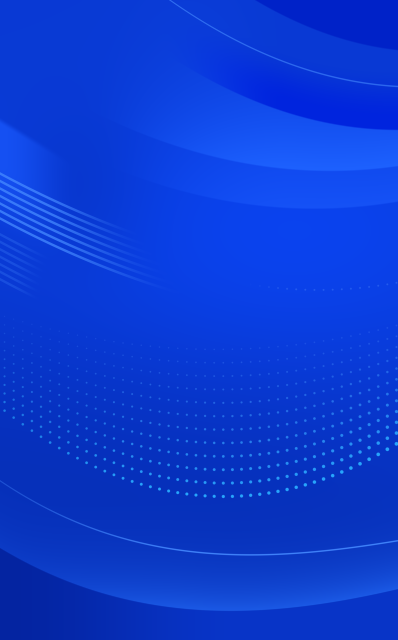
A WebGL 1 fragment shader for this background:

```glsl
precision highp float;

uniform vec2 u_resolution;

// Colours
const vec3 TOP_BLUE = vec3(0.035, 0.225, 0.83);
const vec3 LOW_BLUE = vec3(0.02, 0.18, 0.72);
const vec3 GLOW_BLUE = vec3(0.04, 0.27, 0.96);
const vec3 DARK_BAND = vec3(0.0, 0.14, 0.87);
const vec3 CORNER_BLUE = vec3(0.0, 0.13, 0.78);
const vec3 BRIGHT_BAND = vec3(0.12, 0.39, 1.0);
const vec3 SOFT_BAND = vec3(0.09, 0.33, 0.97);
const vec3 FLOOR_LIGHT = vec3(0.12, 0.38, 0.93);
const vec3 FLOOR_DARK = vec3(0.015, 0.14, 0.63);
const vec3 LINE_BLUE = vec3(0.27, 0.54, 1.0);
const vec3 DOT_FAINT = vec3(0.26, 0.48, 0.96);
const vec3 DOT_CYAN = vec3(0.16, 0.67, 1.0);

// Curves: lowest point x, y, bend, skew (y runs downwards)
const vec4 CORNER_EDGE = vec4(1.08, 0.081, 0.42, 0.0);
const vec4 TOP_LINE = vec4(1.05, 0.136, 0.35, 0.0);
const vec4 DARK_EDGE = vec4(1.0, 0.203, 0.35, 0.0);
const vec4 BRIGHT_EDGE = vec4(0.83, 0.267, 0.26, 0.0);
const vec4 SOFT_EDGE = vec4(0.79, 0.326, 0.25, 0.0);
const vec4 STREAK_PATH = vec4(0.985, 0.436, 0.17, 0.0);
const vec4 DASH_PATH = vec4(0.8, 0.453, 0.29, 0.0);
const vec4 LOW_LINE = vec4(0.63, 0.867, 0.21, 0.13);
const vec4 FLOOR_EDGE = vec4(0.58, 0.955, 0.235, 0.1);

// Dot field: row heights at the left, middle and right
const vec3 FIRST_ROW = vec3(0.492, 0.5456, 0.508);
const vec3 LAST_ROW = vec3(0.636, 0.774, 0.692);
const float DOT_STEP = 0.0229;
const float STREAK_GAP = 0.0117;

float curveY(vec4 c, float x) {
  float d = x - c.x;
  return c.y - d * d * (c.z - c.w * d);
}

// Height above a curve
float above(vec4 c, vec2 uv) {
  return curveY(c, uv.x) - uv.y;
}

float fill(float d, float px) {
  return smoothstep(-px, px, d);
}

// Sharp lower edge that fades upwards
float band(float d, float depth, float px) {
  return fill(d, px) * exp(-max(d, 0.0) / depth);
}

float stroke(float d, float halfWidth, float px) {
  return 1.0 - smoothstep(halfWidth - px * 0.7, halfWidth + px * 0.7, abs(d));
}

float rowY(vec3 h, float x) {
  float a = 2.0 * (h.x + h.z - 2.0 * h.y);
  return h.x + x * (h.z - h.x - a + a * x);
}

float streaks(vec2 uv, float start, float nearEnd, float farEnd, float px) {
  float sum = 0.0;
  for (int i = 0; i < 7; i++) {
    float k = float(i);
    float end = mix(nearEnd, farEnd, k / 6.0);
    float fade = 1.0 - smoothstep(end * 0.25, end, uv.x);
    sum += fade * stroke(above(STREAK_PATH, uv) + start + k * STREAK_GAP, 0.0021, px);
  }
  return sum;
}

void main() {
  vec2 uv = gl_FragCoord.xy / u_resolution;
  uv.y = 1.0 - uv.y;
  float px = 1.0 / u_resolution.y;
  float aspect = u_resolution.x / u_resolution.y;

  // Base gradient and central glow
  vec3 col = mix(TOP_BLUE, LOW_BLUE, smoothstep(0.35, 0.78, uv.y - 0.1 * uv.x));
  vec2 g = (uv - vec2(0.74, 0.36)) / vec2(0.55, 0.2);
  col = mix(col, GLOW_BLUE, 0.8 * exp(-dot(g, g)));
  vec2 s = (uv - vec2(0.2, 0.3)) / vec2(0.16, 0.13);
  col = mix(col, LOW_BLUE, 0.35 * exp(-dot(s, s)));

  // Overlapping upper bands
  float softFade = smoothstep(0.25, 0.75, uv.x);
  col = mix(col, SOFT_BAND, 0.85 * softFade * band(above(SOFT_EDGE, uv), 0.12, px));
  float brightFade = smoothstep(0.2, 0.75, uv.x);
  col = mix(col, BRIGHT_BAND, 0.9 * brightFade * band(above(BRIGHT_EDGE, uv), 0.09, px));
  float darkFade = smoothstep(0.4, 0.72, uv.x);
  float darkHeight = above(DARK_EDGE, uv);
  col = mix(col, mix(DARK_BAND, TOP_BLUE, smoothstep(0.015, 0.1, darkHeight)),
            darkFade * fill(darkHeight, px));
  col = mix(col, CORNER_BLUE, 0.95 * fill(above(CORNER_EDGE, uv), px));
  col = mix(col, LINE_BLUE, 0.6 * stroke(above(TOP_LINE, uv), 0.0011, px));

  // Light beam and streaks on the left
  float beam = uv.y - 0.182 - 0.38 * uv.x;
  float beamMask = smoothstep(0.0, 0.012, beam) * (1.0 - smoothstep(0.07, 0.2, beam));
  col = mix(col, SOFT_BAND, 0.85 * beamMask * (1.0 - smoothstep(0.0, 0.2, uv.x)));
  col = mix(col, LINE_BLUE, 0.75 * streaks(uv, -0.165 + 0.165, 0.36, 0.46, px));
  col = mix(col, LINE_BLUE, 0.25 * streaks(uv, 0.095, 0.13, 0.1, px));

  // Floor band and thin line
  float floorHeight = above(FLOOR_EDGE, uv);
  float floorFade = 0.3 + 0.7 * smoothstep(0.0, 0.5, uv.x);
  col = mix(col, FLOOR_LIGHT, 0.85 * floorFade * band(floorHeight, 0.055, px));
  vec3 ground = mix(FLOOR_DARK, TOP_BLUE, 0.75 * smoothstep(0.0, 0.6, uv.x));
  col = mix(col, ground, fill(-floorHeight, px));
  float lineFade = 0.35 + 0.55 * smoothstep(0.0, 0.5, uv.x);
  col = mix(col, LINE_BLUE, lineFade * stroke(above(LOW_LINE, uv), 0.0011, px));

  // Dot rows, growing downwards and to the right
  float dotX = (floor(uv.x / DOT_STEP) + 0.5) * DOT_STEP;
  vec2 offset = vec2((uv.x - dotX) * aspect, 0.0);
  for (int i = 0; i < 12; i++) {
    float t = float(i) / 11.0;
    offset.y = uv.y - rowY(mix(FIRST_ROW, LAST_ROW, t), dotX);
    float radius = mix(0.0011, 0.0025, t) * mix(0.75, 1.15, uv.x);
    float alpha = mix(0.3, 0.95, t) * mix(0.65, 1.0, smoothstep(0.0, 0.4, uv.x));
    col = mix(col, mix(DOT_FAINT, DOT_CYAN, t), alpha * stroke(length(offset), radius, px));
  }
  offset.y = uv.y - curveY(DASH_PATH, dotX);
  float dashFade = 0.45 * smoothstep(0.6, 0.75, uv.x);
  col = mix(col, DOT_FAINT, dashFade * stroke(length(offset), 0.0014, px));

  gl_FragColor = vec4(col, 1.0);
}
```
